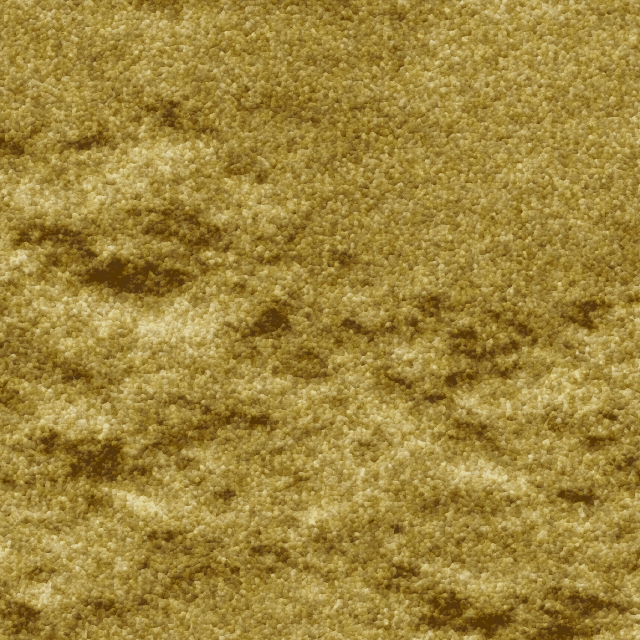
A Shadertoy shader for this texture:

```glsl
float hash(vec2 p) {
    return fract(sin(dot(p, vec2(127.1, 311.7))) * 43758.5453);
}

vec2 hash2(vec2 p) {
    return vec2(hash(p), hash(p + 57.3));
}

float valueNoise(vec2 p) {
    vec2 cell = floor(p);
    vec2 f = fract(p);
    f = f * f * (3.0 - 2.0 * f);
    float low = mix(hash(cell), hash(cell + vec2(1.0, 0.0)), f.x);
    float high = mix(hash(cell + vec2(0.0, 1.0)), hash(cell + vec2(1.0, 1.0)), f.x);
    return mix(low, high, f.y);
}

// Height of the heaped sand, slightly stretched sideways
float sandHeight(vec2 p) {
    mat2 turn = mat2(0.96, 0.28, -0.28, 0.96);
    vec2 q = p * vec2(7.0, 9.0);
    float height = 0.0;
    float amplitude = 0.5;
    for (int octave = 0; octave < 4; octave++) {
        height += amplitude * valueNoise(q);
        q = turn * q * 2.03 + 13.7;
        amplitude *= 0.6;
    }
    return height;
}

// Light from above: crumb tops are bright, undersides fall into shade
float clumpLight(vec2 p) {
    float height = sandHeight(p);
    float crumbs = height - sandHeight(p + vec2(-0.004, 0.013));
    float heaps = height - sandHeight(p + vec2(-0.010, 0.045));
    float roughness = mix(0.45, 1.3, smoothstep(0.25, 0.75, valueNoise(p * 4.3 + 5.1)));
    float light = (2.2 * crumbs + 0.85 * heaps) * roughness;
    float crevice = smoothstep(0.16, 0.45, -light);
    return light - 0.22 * crevice;
}

// Tone of one layer of angular grains, centred near zero
float grainTone(vec2 p, float density, float toneSpread, float facetStrength, float gapDepth) {
    vec2 q = p * density;
    vec2 cell = floor(q);
    vec2 nearestCell = cell;
    vec2 nearestOffset = vec2(0.0);
    float nearest = 9.0;
    float second = 9.0;
    for (int y = -1; y <= 1; y++) {
        for (int x = -1; x <= 1; x++) {
            vec2 neighbour = cell + vec2(x, y);
            vec2 offset = q - neighbour - hash2(neighbour);
            float d = length(offset);
            if (d < nearest) {
                second = nearest;
                nearest = d;
                nearestCell = neighbour;
                nearestOffset = offset;
            } else {
                second = min(second, d);
            }
        }
    }
    float tone = hash(nearestCell + 19.7);
    vec2 facet = vec2(-0.2, 0.8) + 1.2 * (hash2(nearestCell + 41.2) - 0.5);
    float gap = 1.0 - smoothstep(0.0, 0.28, second - nearest);
    float glint = smoothstep(0.90, 0.98, tone) * smoothstep(0.45, 0.1, nearest);
    return toneSpread * (tone - 0.5 + 0.4 * glint)
        + facetStrength * dot(nearestOffset, facet) - gapDepth * gap;
}

// Sand colours from deep crevice to pale glint
vec3 sandColor(float tone) {
    vec3 color = mix(vec3(0.34, 0.22, 0.04), vec3(0.48, 0.35, 0.09), smoothstep(-0.4, 0.0, tone));
    color = mix(color, vec3(0.56, 0.45, 0.15), clamp(tone * 4.0, 0.0, 1.0));
    color = mix(color, vec3(0.63, 0.53, 0.22), clamp(tone * 4.0 - 1.0, 0.0, 1.0));
    color = mix(color, vec3(0.705, 0.605, 0.30), clamp(tone * 4.0 - 2.0, 0.0, 1.0));
    color = mix(color, vec3(0.78, 0.70, 0.43), clamp(tone * 4.0 - 3.0, 0.0, 1.0));
    return mix(color, vec3(0.88, 0.83, 0.62), smoothstep(1.0, 1.5, tone));
}

void mainImage(out vec4 fragColor, in vec2 fragCoord) {
    vec2 center = fragCoord / iResolution.y;
    float broadTone = 0.22 * (valueNoise(center * 3.1 + 2.4) - 0.5);
    float baseTone = 0.60 + broadTone + clumpLight(center);

    // Four samples per pixel keep the tiny grains smooth
    vec3 color = vec3(0.0);
    for (int i = 0; i < 4; i++) {
        vec2 shift = vec2(i % 2, i / 2) * 0.5 - 0.25;
        vec2 p = (fragCoord + shift) / iResolution.y;
        float coarse = grainTone(p, 125.0, 0.52, 0.38, 0.10);
        float fine = grainTone(p + 3.7, 215.0, 0.46, 0.22, 0.08);
        color += sandColor(baseTone + coarse + fine);
    }
    color *= 0.25;

    // Patches of paler and of more golden sand
    float paleness = valueNoise(center * 95.0 + 8.3) - 0.5;
    color += paleness * vec3(-0.01, 0.0, 0.07);
    fragColor = vec4(color, 1.0);
}
```
